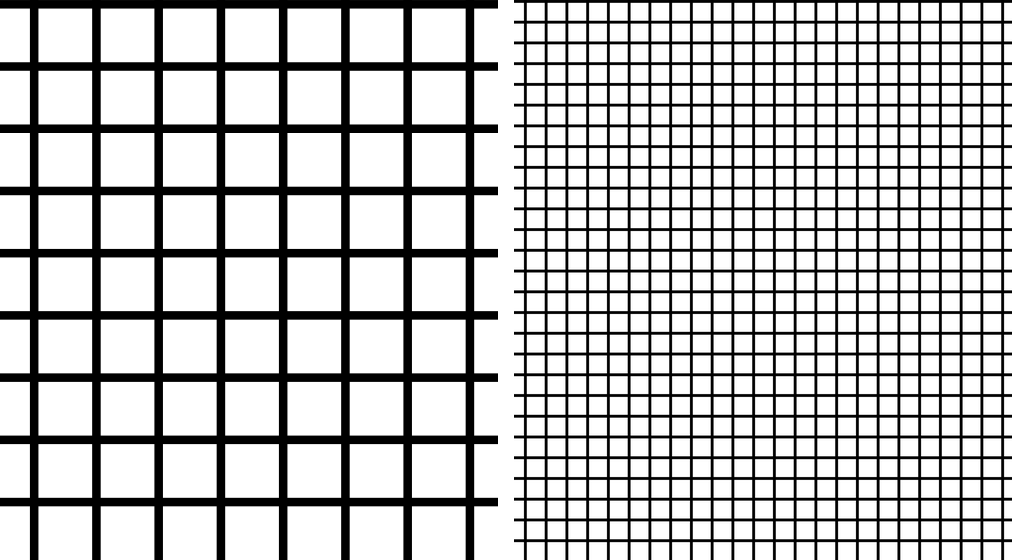
Left: one tile. Right: repeated 3 by 3.
A WebGL 2 fragment shader for this pattern:

```glsl
#version 300 es
precision highp float;
// Draws a plain square grid of black lines on white, tiling seamlessly.

uniform vec2 u_resolution;
out vec4 outColor;

const vec2 REPEATS = vec2(8.0, 9.0);         // whole cells across and down
const vec2 LINE_CENTER = vec2(0.549, 0.931); // line position within a cell
const float LINE_WIDTH = 0.137;              // as a share of a cell
const vec3 PAPER_COLOR = vec3(1.0);
const vec3 LINE_COLOR = vec3(0.0);

// Distance to the nearest line on each axis, in cells, wrapping at the edges.
vec2 gridDistance(vec2 cell) {
    return abs(fract(cell - LINE_CENTER + 0.5) - 0.5);
}

void main() {
    vec2 uv = gl_FragCoord.xy / u_resolution;
    vec2 pixel = REPEATS / u_resolution; // one pixel, in cells

    // Antialiased coverage of the vertical and horizontal lines
    vec2 edge = gridDistance(uv * REPEATS) - 0.5 * LINE_WIDTH;
    vec2 coverage = clamp(0.5 - edge / pixel, 0.0, 1.0);

    // Union of both line sets
    float ink = 1.0 - (1.0 - coverage.x) * (1.0 - coverage.y);
    outColor = vec4(mix(PAPER_COLOR, LINE_COLOR, ink), 1.0);
}
```
